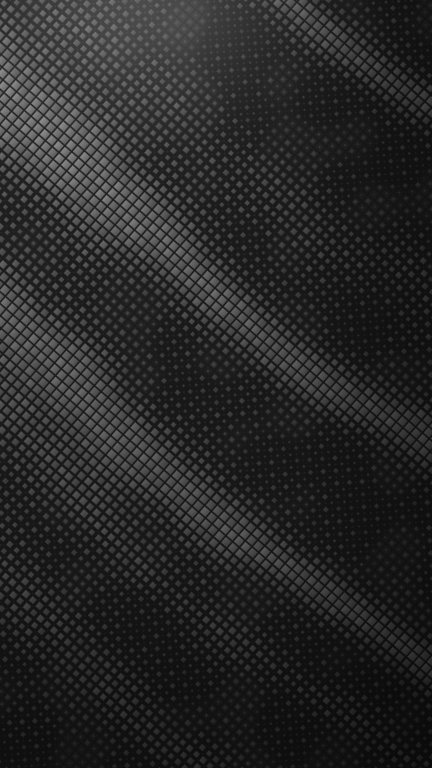
This background is drawn by a WebGL 2 fragment shader. Its source:

```glsl
#version 300 es
precision highp float;
// Dark folded metal mesh: a lattice of small diamond tiles that swell and brighten along diagonal folds.

uniform vec2 u_resolution;
out vec4 outColor;

// Lattice, in tiles per canvas width, and its turn in radians
const float TILES_ACROSS = 34.0;
const float LATTICE_ANGLE = 0.855;
const float HALF_MIN = 0.13;
const float HALF_MAX = 0.41;
const float CORNER = 0.07;
const float SIZE_JITTER = 0.04;
const float TONE_JITTER = 0.16;
const float EDGE_SOFTNESS = 1.35;
const float STUD_HALF = 0.10;
const float PLATE_HALF = 0.43;

// Tones
const vec3 TINT = vec3(1.0);
const float GAP_TONE = 0.098;
const float STUD_GLOW = 0.06;
const float PLATE_GLOW = 0.045;
const float TILE_TONE = 0.195;
const float TILE_GLOW = 0.165;
const float BEVEL = 0.34;
const float SHEEN_TONE = 0.18;

// Folds: position, width, strength
const int FOLD_COUNT = 6;
const vec3 FOLDS[FOLD_COUNT] = vec3[](
    vec3(0.45, 0.10, 0.42),
    vec3(0.82, 0.09, 0.38),
    vec3(1.07, 0.10, 0.80),
    vec3(1.58, 0.11, 0.88),
    vec3(1.93, 0.16, 0.32),
    vec3(2.38, 0.10, 0.75)
);

// Lights, in canvas widths
const vec2 LAMP = vec2(0.0, 1.62);
const vec2 SHEEN_CENTRE = vec2(0.33, 1.78);

float hash(vec2 p) {
    p = fract(p * vec2(0.1031, 0.1137));
    p += dot(p, p.yx + 33.33);
    return fract((p.x + p.y) * p.x * 7.31);
}

// Layered sines that bend the folds
float ripple(vec2 p) {
    return 0.012 * sin(7.0 * p.x - 3.0 * p.y)
         + 0.008 * sin(11.0 * p.x + 5.0 * p.y + 1.3)
         - 0.035 * sin(3.14 * p.x);
}

// Soft blotches that keep the troughs from being empty, within -1 to 1
float mottle(vec2 p) {
    float a = sin(9.0 * p.x + 4.0 * p.y) * sin(6.0 * p.y - 5.0 * p.x + 0.7);
    float b = sin(17.0 * p.x - 11.0 * p.y + 2.0) * sin(13.0 * p.y + 8.0 * p.x);
    return 0.5 * (a + b);
}

// Height of the cloth folds, 0 in a trough and 1 on a ridge
float foldLight(vec2 p) {
    float across = p.y + 1.25 * p.x - 0.42 * p.x * p.x + ripple(p);
    float narrowing = mix(1.4, 0.68, smoothstep(0.0, 0.75, p.x));
    float light = 0.07 + 0.12 * mottle(p);
    for (int i = 0; i < FOLD_COUNT; i++) {
        float d = abs(across - FOLDS[i].x) / (FOLDS[i].y * narrowing);
        light += FOLDS[i].z * (0.5 * exp(-d * d) + 0.5 * exp(-0.65 * d));
    }
    return clamp(light, 0.0, 1.0);
}

// Signed distance to a rounded square
float roundedSquare(vec2 p, float halfSize) {
    float r = min(CORNER, halfSize);
    vec2 q = abs(p) - halfSize + r;
    return length(max(q, 0.0)) + min(max(q.x, q.y), 0.0) - r;
}

// Soft coverage of a shape from its signed distance
float cover(float edge, float blur) {
    return clamp(0.5 - edge / blur, 0.0, 1.0);
}

void main() {
    vec2 p = gl_FragCoord.xy / u_resolution.x;

    // Diamond lattice: a square grid turned near 45 degrees
    float density = 1.414 * TILES_ACROSS;
    float c = cos(LATTICE_ANGLE);
    float s = sin(LATTICE_ANGLE);
    mat2 turn = mat2(c, s, -s, c);
    vec2 lattice = density * (p * turn);
    vec2 id = floor(lattice);
    vec2 local = lattice - id - 0.5;
    vec2 centre = turn * (id + 0.5) / density;
    float blur = EDGE_SOFTNESS * density / u_resolution.x;

    // Tile size follows the fold; every other tile shrinks sooner
    float light = foldLight(p);
    float swell = clamp((foldLight(centre) - 0.08) / 0.72, 0.0, 1.0);
    float parity = mod(id.x + id.y, 2.0);
    float random = hash(id + 200.0) - 0.5;
    float halfSize = mix(HALF_MIN, HALF_MAX, swell);
    halfSize += (0.10 * (0.5 - parity) + SIZE_JITTER * random) * (1.0 - swell);
    float mask = cover(roundedSquare(local, halfSize), blur);

    // Troughs: tiny studs where four tiles meet, and patches of flat plates
    float patches = smoothstep(-0.1, 0.4, mottle(1.3 * p + 4.0));
    float stud = cover(roundedSquare(0.5 - abs(local), STUD_HALF), blur);
    float plate = cover(roundedSquare(local, PLATE_HALF), blur);
    float relief = mix(STUD_GLOW * stud, PLATE_GLOW * plate, patches) * (1.0 - swell);

    // Light falls off from the upper left, and toward the right edge
    float lamp = exp(-1.6 * dot(p - LAMP, p - LAMP));
    float level = 0.84 + 0.42 * lamp;
    level *= mix(1.0, 0.70, smoothstep(0.55, 1.05, p.x));
    level *= mix(0.70, 1.0, smoothstep(0.0, 0.6, p.y));
    vec2 toSheen = (p - SHEEN_CENTRE) / vec2(0.30, 0.24);
    float sheen = SHEEN_TONE * exp(-dot(toSheen, toSheen));

    // Gap and bevelled tile, brighter on the upper edge
    float gap = level * (GAP_TONE + relief) + sheen;
    float slope = 1.0 + BEVEL * local.y;
    float tile = level * (TILE_TONE + TILE_GLOW * light) * slope;
    tile = tile * (1.0 + TONE_JITTER * random) + 0.6 * sheen;

    outColor = vec4(TINT * mix(gap, tile, mask), 1.0);
}
```
